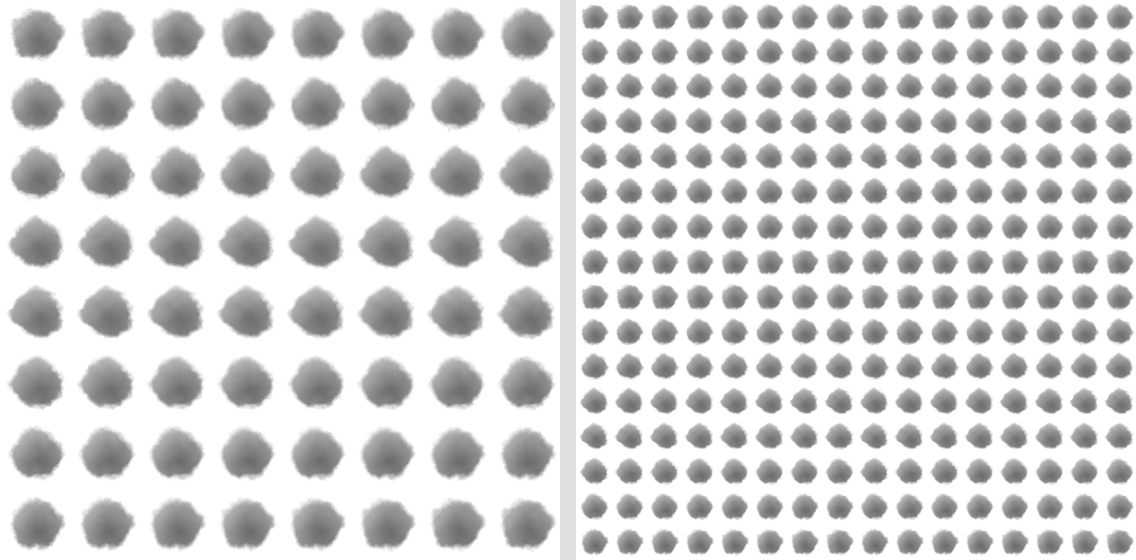
Left: one tile. Right: repeated 2 by 2.
This pattern is drawn by a Shadertoy shader. Its source:

```glsl
// An 8 by 8 sheet of soft grey smoke puffs on white, one animation frame per cell.
// Each puff is a disc whose rim is displaced by fractal noise; the noise depth
// advances frame by frame and wraps, so the sequence loops and the sheet tiles.

const float GRID = 8.0;
const vec2 PUFF_CENTRE = vec2(0.515, 0.513);
const float PUFF_RADIUS = 0.4;
const float RIM_SOFTNESS = 0.105;
const float RIM_ROUGHNESS = 0.22;
const vec2 DARK_CORE = vec2(0.04, -0.08);
const vec2 LIGHT_DIR = vec2(-0.45, 0.89);

// Integer hash of a lattice point, 0 to 1
float hash(ivec3 p) {
    uvec3 q = uvec3(p) * uvec3(1597u, 3812u, 2741u) + 7919u;
    uint h = q.x ^ (q.y * 747u) ^ (q.z * 9973u);
    h = (h ^ (h >> 15u)) * 73856093u;
    h = (h ^ (h >> 13u)) * 19349663u;
    h ^= h >> 16u;
    return float(h & 65535u) / 65535.0;
}

// Four lattice corners blended within one depth layer
float layerNoise(ivec2 i, vec2 w, int z) {
    float low = mix(hash(ivec3(i, z)), hash(ivec3(i + ivec2(1, 0), z)), w.x);
    float high = mix(hash(ivec3(i + ivec2(0, 1), z)), hash(ivec3(i + ivec2(1, 1), z)), w.x);
    return mix(low, high, w.y);
}

// Value noise that wraps in depth after a whole number of layers
float loopNoise(vec3 p, int layers) {
    ivec3 i = ivec3(floor(p));
    vec3 f = fract(p);
    vec3 w = f * f * (3.0 - 2.0 * f);
    float near = layerNoise(i.xy, w.xy, i.z % layers);
    float far = layerNoise(i.xy, w.xy, (i.z + 1) % layers);
    return mix(near, far, w.z);
}

// Fractal sum centred on zero; phase runs 0 to 1 around the loop
float smokeNoise(vec2 p, float phase, float frequency) {
    float sum = 0.0;
    float amplitude = 0.5;
    int layers = 2;
    for (int octave = 0; octave < 4; octave++) {
        vec2 q = p * frequency + 40.0 + 17.0 * float(octave);
        sum += amplitude * (loopNoise(vec3(q, phase * float(layers)), layers) - 0.5);
        frequency *= 2.0;
        amplitude *= 0.55;
        layers *= 2;
    }
    return sum;
}

// Opacity of the puff, with a ragged, feathered rim
float puffOpacity(vec2 p, float phase) {
    float rim = PUFF_RADIUS + RIM_ROUGHNESS * smokeNoise(p, phase, 5.0);
    return smoothstep(0.0, RIM_SOFTNESS, rim - length(p));
}

// Grey of the smoke: dark core, lit from the upper left, faintly mottled
float puffShade(vec2 p, float phase) {
    vec2 fromCore = p - DARK_CORE;
    float falloff = sqrt(dot(fromCore, fromCore) + 0.004) - 0.063;
    float mottling = 0.14 * smokeNoise(p + 3.0, phase, 4.0);
    return 0.46 + 0.54 * falloff + 0.2 * dot(p, LIGHT_DIR) + mottling;
}

void mainImage(out vec4 fragColor, in vec2 fragCoord) {
    vec2 sheet = fragCoord / iResolution.xy * GRID;
    vec2 cell = floor(sheet);
    vec2 p = fract(sheet) - PUFF_CENTRE;

    // Frames read left to right, top row first
    float frame = cell.x + (GRID - 1.0 - cell.y) * GRID;
    float phase = frame / (GRID * GRID);

    float grey = mix(1.0, puffShade(p, phase), puffOpacity(p, phase));
    fragColor = vec4(vec3(grey), 1.0);
}
```
